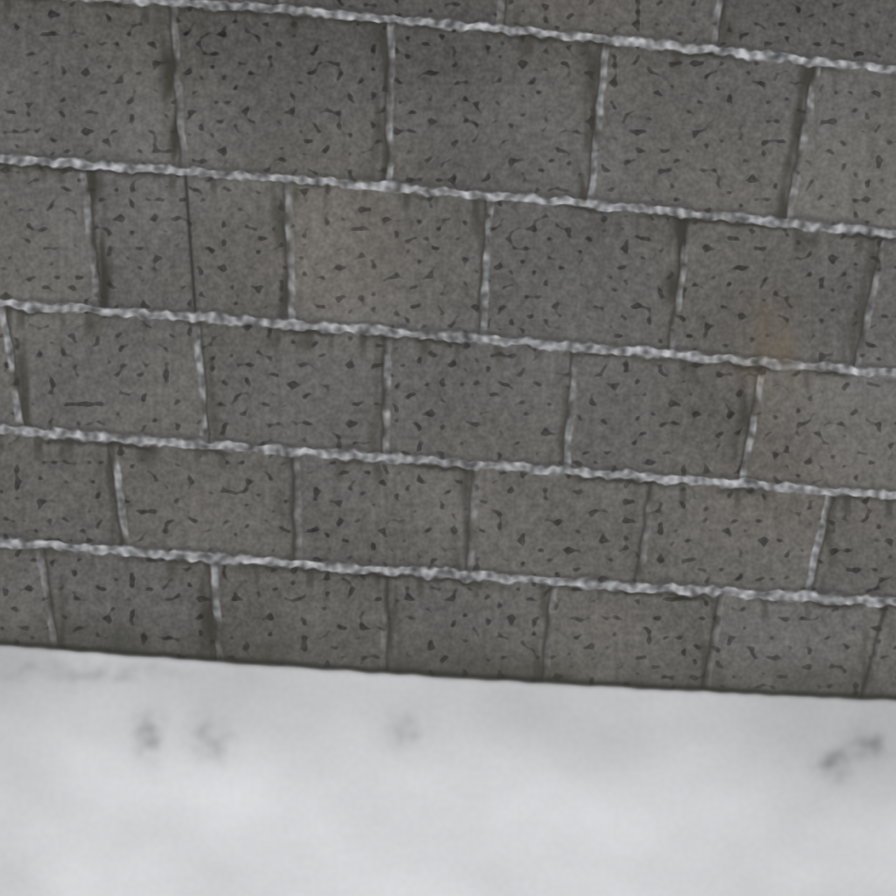
Reproduce this texture procedurally as a three.js fragment shader.

```glsl
varying vec2 vUv;

float hash(vec2 p) {
  return fract(sin(dot(p, vec2(127.1, 311.7))) * 43758.55);
}

vec2 gradientAt(vec2 cell) {
  float angle = 6.2832 * hash(cell);
  return vec2(cos(angle), sin(angle));
}

// Gradient noise, roughly -0.7 to 0.7
float noise(vec2 p) {
  vec2 i = floor(p), f = fract(p);
  vec2 w = f * f * f * (f * (f * 6.0 - 15.0) + 10.0);
  vec2 e = vec2(0.0, 1.0);
  float low = mix(dot(gradientAt(i), f), dot(gradientAt(i + e.yx), f - e.yx), w.x);
  float high = mix(dot(gradientAt(i + e), f - e), dot(gradientAt(i + 1.0), f - 1.0), w.x);
  return mix(low, high, w.y);
}

float fbm(vec2 p) {
  float sum = 0.0, gain = 0.6;
  for (int i = 0; i < 4; i++) {
    sum += gain * noise(p);
    p = p * 2.03 + 17.3;
    gain *= 0.5;
  }
  return sum;
}

float bell(float d, float width) {
  return exp(-d * d / (width * width));
}

float blot(vec2 p, vec2 center, vec2 size) {
  vec2 q = (p - center) / size;
  return exp(-dot(q, q));
}

// Height of the k-th bed joint above the floor line, with tilt and lens bow
float bedHeight(float x, float k) {
  float rise = k * (0.1101 + k * (0.0031 + k * 0.00081));
  float tilt = x * (0.062 + 0.0055 * k);
  return 0.281 + rise - tilt + 0.01 * (k - 2.0) * x * (1.0 - x);
}

vec3 blockColor(vec2 p, vec2 id) {
  float tone = 0.398 + 0.045 * (hash(id + 3.7) - 0.5);
  tone += 0.07 * fbm(p * 7.0) + 0.055 * noise(p * 95.0) + 0.05 * noise(p * 210.0);
  tone -= 0.035 * blot(p, vec2(0.0, 0.38), vec2(0.4, 0.14));
  tone -= 0.04 * smoothstep(0.85, 1.0, p.y);
  float pits = smoothstep(0.24, 0.48, noise(p * vec2(78.0, 92.0) + 9.0));
  tone -= 0.13 * pits;
  float warmth = 0.5 + 0.8 * noise(p * 4.0 + 5.0);
  return tone * mix(vec3(1.0, 1.0, 0.99), vec3(1.04, 1.0, 0.95), warmth);
}

vec3 mortarColor(vec2 p) {
  float tone = 0.57 + 0.32 * noise(p * 120.0) + 0.25 * noise(p * 55.0);
  return clamp(tone, 0.27, 0.8) * vec3(0.99, 1.0, 1.02);
}

// Upright joint: a smear on one side and a broken light strip
vec3 drawUpright(vec3 color, vec2 p, float d, vec2 id) {
  float side = hash(id + 1.3) < 0.65 ? -1.0 : 1.0;
  float streak = smoothstep(-0.3, 0.35, noise(p * vec2(90.0, 18.0) + id));
  float stain = bell(d - side * 0.009, 0.011) * streak * (0.35 + 0.5 * hash(id + 8.1));
  color = mix(color, vec3(0.22, 0.215, 0.19), stain);
  float wobble = 0.003 * noise(p * 38.0);
  color = mix(color, vec3(0.23, 0.225, 0.21), 0.65 * bell(d + wobble - side * 0.004, 0.003));
  float lightness = 0.25 + 0.6 * hash(id + 5.9);
  float broken = smoothstep(-0.35, 0.15, noise(p * vec2(50.0, 32.0)));
  float strip = smoothstep(0.006, 0.002, abs(d + wobble));
  return mix(color, mortarColor(p), strip * broken * lightness);
}

vec3 drawBed(vec3 color, vec2 p, float d) {
  float ragged = d + 0.0045 * noise(p * 45.0) + 0.003 * noise(p * 110.0);
  float patches = smoothstep(-0.35, 0.4, noise(p * vec2(16.0, 35.0) + 4.0));
  float drips = smoothstep(0.1, 0.5, noise(vec2(p.x * 65.0, p.y * 9.0)));
  color = mix(color, vec3(0.23, 0.225, 0.2), 0.5 * drips * bell(d + 0.014, 0.014));
  color = mix(color, vec3(0.2, 0.195, 0.18), patches * 0.75 * bell(ragged + 0.006, 0.004));
  color = mix(color, vec3(0.25), 0.4 * bell(ragged - 0.007, 0.003));
  return mix(color, mortarColor(p), 0.9 * smoothstep(0.0065, 0.0025, abs(ragged)));
}

vec3 floorColor(vec2 p, float depth) {
  float tone = mix(0.745, 0.835, smoothstep(0.0, 0.16, depth));
  tone += 0.07 * fbm(p * vec2(6.0, 9.0) + 2.0) + 0.012 * noise(p * 130.0);
  tone -= 0.05 * smoothstep(0.65, 1.0, p.x);
  tone -= 0.04 * smoothstep(0.12, 0.0, p.x);
  vec2 q = p + 0.012 * vec2(noise(p * 30.0), noise(p * 30.0 + 40.0));
  float marks = blot(q, vec2(0.166, 0.178), vec2(0.015, 0.024));
  marks += 0.6 * blot(q, vec2(0.234, 0.173), vec2(0.022, 0.025));
  marks += 0.5 * blot(q, vec2(0.448, 0.185), vec2(0.017, 0.018));
  marks += blot(q, vec2(0.932, 0.147), vec2(0.018, 0.017));
  marks += 0.9 * blot(q, vec2(0.97, 0.167), vec2(0.017, 0.018));
  marks += 0.5 * blot(q, vec2(0.1, 0.25), vec2(0.09, 0.012));
  tone -= 0.16 * marks * (0.8 + noise(p * 60.0));
  return tone * vec3(0.995, 1.0, 1.012);
}

void main() {
  vec2 p = vUv;
  float floorLine = p.y - bedHeight(p.x, 0.0) + 0.002 * noise(p * 40.0);

  // Find the course and its nearest bed joint
  float course = 0.0, bed = 1.0;
  for (int i = 1; i < 7; i++) {
    float d = p.y - bedHeight(p.x, float(i));
    course += step(0.0, d);
    if (abs(d) < abs(bed)) bed = d;
  }

  // Blocks narrow toward the floor, in alternating half offsets
  float pitch = 0.187 + 0.0834 * (p.y - 0.316);
  float u = (p.x - 0.404) / pitch - 0.135 - 0.5 * mod(course, 2.0);
  float joint = floor(u + 0.5);
  vec3 wall = blockColor(p, vec2(floor(u), course));
  wall = drawUpright(wall, p, (u - joint) * pitch, vec2(joint, course));

  // Saw cut through one block of the fourth course
  float cut = bell((u + 1.5) * pitch, 0.0022) * step(abs(course - 3.0), 0.5);
  wall = mix(wall, vec3(0.2), 0.75 * cut);
  wall = drawBed(wall, p, bed);

  // Rust tint and damp foot of the wall
  float rust = blot(p, vec2(0.865, 0.615), vec2(0.035, 0.05)) * (0.5 + noise(p * 35.0));
  wall = mix(wall, vec3(0.43, 0.37, 0.29), 0.6 * clamp(rust, 0.0, 1.0));
  float damp = bell(floorLine, 0.035) * (0.35 + 0.4 * noise(p * 18.0));
  wall = mix(wall, vec3(0.24, 0.24, 0.21), damp);

  vec3 color = mix(floorColor(p, -floorLine), wall, smoothstep(-0.0025, 0.0025, floorLine));
  color = mix(color, vec3(0.2, 0.2, 0.19), 0.7 * bell(floorLine - 0.002, 0.004));
  gl_FragColor = vec4(color, 1.0);
}
```
